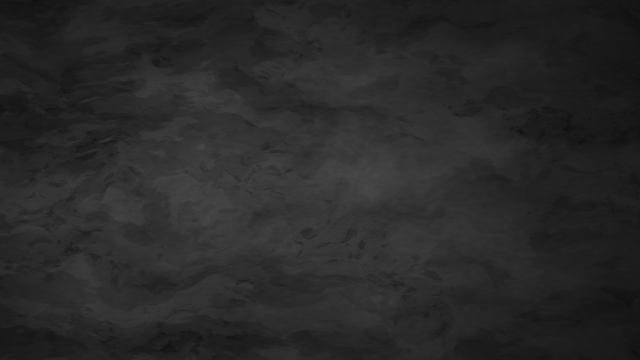
Give the GLSL for this texture, as a Shadertoy shader.

```glsl
#define LIGHT_TONE 0.222
#define DARK_TONE 0.080
#define GLOW_CENTER vec2(0.42, 0.45)
#define CLOUD_STRENGTH 0.42
#define PATCH_STRENGTH 0.20
#define STROKE_STRENGTH 0.22
#define PIT_STRENGTH 0.20
#define GRAIN_STRENGTH 0.09

vec2 randomGradient(vec2 cell) {
    vec3 h = fract(vec3(cell.xyx) * vec3(0.1031, 0.1030, 0.0973));
    h += dot(h, h.yzx + 33.33);
    return fract((h.xx + h.yz) * h.zy) * 2.0 - 1.0;
}

float gradientNoise(vec2 p) {
    vec2 cell = floor(p), f = fract(p);
    vec2 u = f * f * f * (f * (f * 6.0 - 15.0) + 10.0);
    vec2 e = vec2(0.0, 1.0);
    float a = dot(randomGradient(cell), f);
    float b = dot(randomGradient(cell + e.yx), f - e.yx);
    float c = dot(randomGradient(cell + e.xy), f - e.xy);
    float d = dot(randomGradient(cell + e.yy), f - e.yy);
    return mix(mix(a, b, u.x), mix(c, d, u.x), u.y);
}

float fbm(vec2 p, int octaves) {
    float sum = 0.0, amplitude = 1.0;
    mat2 turn = mat2(1.96, 0.40, -0.40, 1.96);
    for (int i = 0; i < octaves; i++) {
        sum += amplitude * gradientNoise(p);
        p = turn * p + 17.3;
        amplitude *= 0.55;
    }
    return sum;
}

// Torn plaster flakes: crisp edges around a thresholded noise field
float flakes(vec2 p, float threshold) {
    float field = fbm(p, 6);
    return smoothstep(threshold - 0.06, threshold + 0.08, field);
}

void mainImage(out vec4 fragColor, in vec2 fragCoord) {
    vec2 uv = fragCoord / iResolution.xy;
    vec2 p = fragCoord / iResolution.y;

    // Uneven light, fading to the corners
    float reach = length((uv - GLOW_CENTER) * vec2(1.0, 0.88));
    float tone = mix(LIGHT_TONE, DARK_TONE, smoothstep(0.08, 0.76, reach));

    // Wandering coordinates for the trowelled surface
    vec2 warp = vec2(fbm(p * 2.5 + 4.0, 4), fbm(p * 2.5 + 31.0, 4));
    vec2 q = p + warp * vec2(0.12, 0.07);

    // Broad mottling, drawn out sideways
    float clouds = fbm(q * vec2(2.2, 5.2) + 9.0, 6);

    // Worn flakes, strongest on the left
    float wear = smoothstep(0.75, 0.15, uv.x + 0.5 * warp.y);
    float light = flakes(q * vec2(4.0, 10.0) + 52.0, 0.05);
    float dark = flakes(q * vec2(5.5, 12.0) + 83.0, 0.18);
    float patches = (light - 0.4) * mix(0.45, 1.0, wear) - 0.7 * (dark - 0.2);

    // Slanted brush strokes around the middle
    vec2 along = mat2(0.80, 0.60, -0.60, 0.80) * q;
    float strokes = fbm(along * vec2(12.0, 3.0) + 21.0, 5);
    float middle = smoothstep(0.38, 0.05, length((uv - vec2(0.54, 0.47)) * vec2(1.2, 1.0)));

    // Small pits, gathered into clusters
    float pitField = fbm(p * vec2(26.0, 40.0) + warp * 3.0, 3);
    float cluster = smoothstep(0.0, 0.35, fbm(p * vec2(3.0, 5.0) + 67.0, 3) + 0.15 * wear);
    float pits = smoothstep(0.12, 0.38, pitField) * cluster;

    // Fine streaks and grain
    float grain = fbm(p * vec2(38.0, 80.0) + 5.0, 2);

    float relief = 1.0 + CLOUD_STRENGTH * clouds
        + PATCH_STRENGTH * patches * (1.0 - 0.6 * middle)
        + STROKE_STRENGTH * strokes * middle
        - PIT_STRENGTH * pits
        + GRAIN_STRENGTH * grain;
    fragColor = vec4(vec3(clamp(tone * relief, 0.025, 0.30)), 1.0);
}
```
